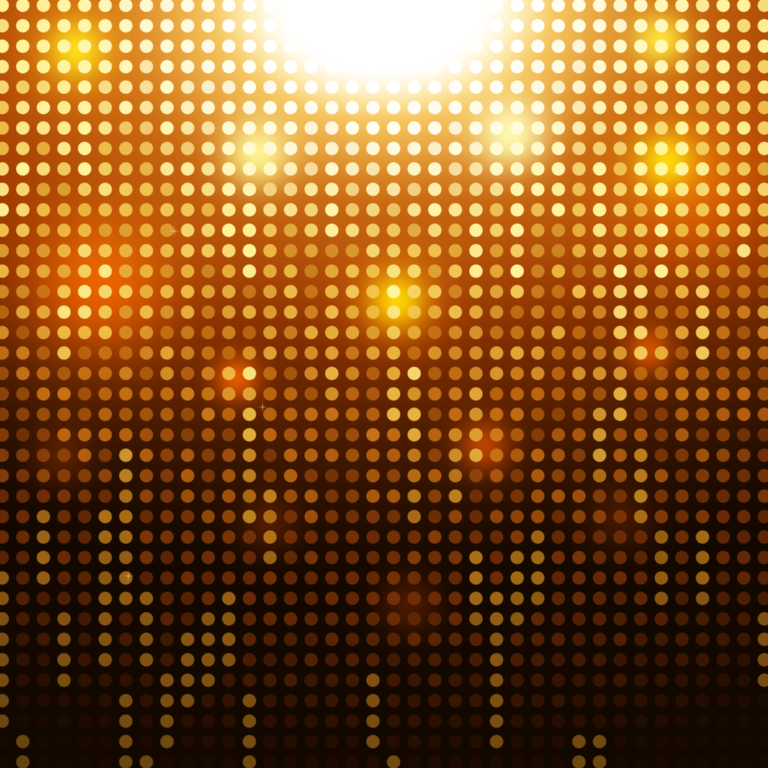
Write a Shadertoy shader that draws this background.

```glsl
// Golden stage light wall: a grid of round lamps under a white glow with warm flares.

#define PITCH vec2(0.02682, 0.02663)
#define GRID_START vec2(0.0029, 0.0069)
#define DOT_RADIUS 0.0087
#define JITTER 0.20
#define RUN_LENGTH 4.0
#define RUN_CHANCE 0.20
#define RUN_BOOST 0.17
#define LAMP_POS vec2(0.5, 1.0)

const vec3 NIGHT = vec3(0.075, 0.030, 0.0);
const vec3 RUST = vec3(0.62, 0.22, 0.0);
const vec3 AMBER = vec3(0.90, 0.54, 0.11);
const vec3 STRAW = vec3(1.0, 0.90, 0.50);
const vec3 OLIVE = vec3(0.60, 0.49, 0.12);

// x, y, radius, paleness
const vec4 FLARES[6] = vec4[6](
    vec4(0.100, 0.935, 0.040, 0.05), vec4(0.860, 0.948, 0.036, 0.15),
    vec4(0.336, 0.800, 0.045, 0.50), vec4(0.665, 0.826, 0.048, 0.60),
    vec4(0.868, 0.790, 0.038, 0.00), vec4(0.517, 0.608, 0.036, 0.00));

// x, y, radius, strength
const vec4 EMBERS[11] = vec4[11](
    vec4(0.130, 0.630, 0.095, 0.85), vec4(0.900, 0.755, 0.100, 0.65),
    vec4(0.517, 0.608, 0.065, 0.55), vec4(0.308, 0.507, 0.030, 0.85),
    vec4(0.845, 0.543, 0.030, 0.70), vec4(0.630, 0.418, 0.036, 0.65),
    vec4(0.350, 0.317, 0.038, 0.22), vec4(0.533, 0.212, 0.040, 0.24),
    vec4(0.080, 0.405, 0.040, 0.22), vec4(0.808, 0.323, 0.045, 0.18),
    vec4(0.095, 0.930, 0.085, 0.40));

const vec2 SPARKS[4] = vec2[4](
    vec2(0.227, 0.699), vec2(0.342, 0.470), vec2(0.167, 0.250), vec2(0.879, 0.776));

float hash(vec2 p) {
    vec3 q = fract(vec3(p.xyx) * 0.1031);
    q += dot(q, q.yzx + 33.33);
    return fract((q.x + q.y) * q.z);
}

vec3 screen(vec3 base, vec3 light) {
    return 1.0 - (1.0 - base) * (1.0 - light);
}

float falloff(vec2 p, vec4 spot) {
    vec2 d = (p - spot.xy) / spot.z;
    return exp(-dot(d, d));
}

float depthAt(vec2 p) {
    float side = p.x - 0.5;
    return 1.0 - p.y + 0.35 * side * side;
}

float lampDistance(vec2 p) {
    return length((p - LAMP_POS) * vec2(0.7, 1.0));
}

// Wall behind the dots, lit from the top centre
vec3 wall(vec2 p) {
    float r = lampDistance(p);
    vec3 col = mix(RUST, NIGHT, smoothstep(0.30, 0.78, depthAt(p)));
    col = mix(AMBER, col, smoothstep(0.10, 0.48, r));
    col = mix(STRAW, col, smoothstep(0.08, 0.28, r));
    return mix(vec3(1.0), col, smoothstep(0.085, 0.165, r));
}

// Dark brown through orange and gold to pale yellow
vec3 dotRamp(float level) {
    vec3 col = mix(vec3(0.09, 0.03, 0.0), vec3(0.42, 0.17, 0.02), smoothstep(0.0, 0.38, level));
    col = mix(col, vec3(0.74, 0.40, 0.06), smoothstep(0.33, 0.60, level));
    col = mix(col, vec3(0.93, 0.72, 0.26), smoothstep(0.55, 0.80, level));
    return mix(col, vec3(1.0, 0.95, 0.60), smoothstep(0.75, 1.0, level));
}

// Lamp colour, with brighter vertical runs in some columns
vec3 lamp(vec2 id, vec2 centre, float boost) {
    float shift = floor(9.0 * hash(vec2(id.x, 71.0)));
    float block = floor((id.y + shift) / RUN_LENGTH);
    float run = step(1.0 - RUN_CHANCE, hash(vec2(id.x + 5.0, block + 13.0)));
    float level = 1.04 - 0.98 * pow(max(depthAt(centre), 0.0), 1.1);
    level += JITTER * (hash(id + 31.0) - 0.45) * smoothstep(0.0, 0.6, level);
    level += RUN_BOOST * run + boost;
    vec3 col = dotRamp(clamp(level, 0.0, 1.0));
    float dim = smoothstep(0.48, 0.75, depthAt(centre));
    col = mix(col, OLIVE, 0.45 * run * dim);
    return mix(vec3(1.0), col, smoothstep(0.10, 0.34, lampDistance(centre)));
}

void mainImage(out vec4 fragColor, in vec2 fragCoord) {
    float px = 1.0 / iResolution.y;
    vec2 p = (fragCoord - 0.5 * iResolution.xy) * px + 0.5;

    // Grid cell, counted down from the top
    vec2 grid = (vec2(p.x, 1.0 - p.y) - GRID_START) / PITCH;
    vec2 id = floor(grid + 0.5);
    vec2 centre = GRID_START + id * PITCH;
    centre.y = 1.0 - centre.y;

    // Coloured flares
    vec3 col = wall(p);
    vec3 haze = vec3(0.0);
    float boost = 0.0;
    for (int i = 0; i < 11; i++) {
        haze = screen(haze, vec3(0.95, 0.28, 0.0) * EMBERS[i].w * falloff(p, EMBERS[i]));
        boost += 0.10 * EMBERS[i].w * falloff(centre, EMBERS[i]);
    }
    for (int i = 0; i < 6; i++) {
        vec3 tint = vec3(0.95, 0.72 + 0.35 * FLARES[i].w, FLARES[i].w);
        haze = screen(haze, tint * falloff(p, FLARES[i]));
        boost += 0.25 * falloff(centre, FLARES[i]);
    }
    col = screen(col, haze);

    // Lamps over the wall
    float disc = 1.0 - smoothstep(DOT_RADIUS - px, DOT_RADIUS + px, length(p - centre));
    col = mix(col, screen(lamp(id, centre, boost), 0.3 * haze), disc);

    // Tiny star sparkles
    for (int i = 0; i < 4; i++) {
        vec2 d = abs(p - SPARKS[i]);
        float star = exp(-(d.x + d.y) * 350.0 - min(d.x, d.y) * 900.0);
        col = screen(col, vec3(1.0, 0.85, 0.55) * star);
    }
    fragColor = vec4(clamp(col, 0.0, 1.0), 1.0);
}
```
